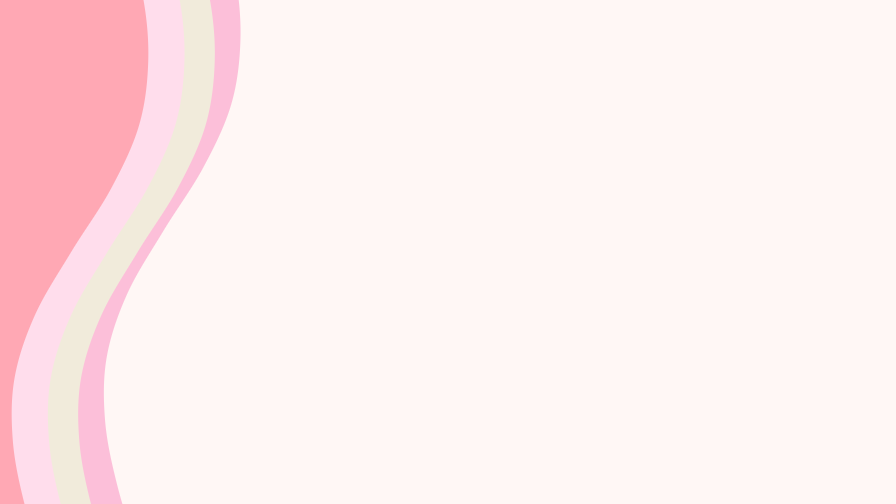
Write a WebGL 2 fragment shader that draws this background.

```glsl
#version 300 es
precision highp float;
// Flat pastel ribbons flowing down the left side of a pale blush field.
// One smooth spline gives the wavy boundary; shifted copies of it bound each
// ribbon, and the layers are painted from right to left with soft edges.

uniform vec2 u_resolution;
out vec4 fragColor;

const vec3 BLUSH = vec3(1.000, 0.967, 0.960);
const vec3 ROSE  = vec3(0.988, 0.750, 0.850);
const vec3 CREAM = vec3(0.945, 0.922, 0.859);
const vec3 PETAL = vec3(1.000, 0.867, 0.925);
const vec3 CORAL = vec3(1.000, 0.660, 0.706);

// Ribbon boundary shifts (right, up), in canvas heights
const vec2 ROSE_SHIFT  = vec2(0.1829, 0.0417);
const vec2 CREAM_SHIFT = vec2(0.1319, 0.0);
const vec2 PETAL_SHIFT = vec2(0.0718, 0.0);
const vec2 CORAL_SHIFT = vec2(0.0);

// Wave positions at evenly spaced heights, from below the canvas to above it
const int KNOT_COUNT = 12;
const float KNOTS_PER_HEIGHT = 8.0;
const float KNOTS_BELOW = 2.0;
const float WAVE[KNOT_COUNT] = float[](
    0.1435, 0.0880, 0.0486, 0.0255, 0.0289, 0.0694,
    0.1412, 0.2199, 0.2755, 0.2940, 0.2847, 0.2500);

// Catmull-Rom spline through the wave positions
float waveX(float y) {
    float s = y * KNOTS_PER_HEIGHT + KNOTS_BELOW;
    int i = clamp(int(floor(s)), 1, KNOT_COUNT - 3);
    float t = s - float(i);
    float a = WAVE[i - 1], b = WAVE[i], c = WAVE[i + 1], d = WAVE[i + 2];
    return b + 0.5 * t * (c - a + t * (2.0 * a - 5.0 * b + 4.0 * c - d
             + t * (3.0 * (b - c) + d - a)));
}

// Coverage of the area left of the shifted wave, smoothed over one pixel
float leftOfWave(vec2 p, vec2 shift) {
    float gap = waveX(p.y - shift.y) + shift.x - p.x;
    float pixel = length(vec2(dFdx(gap), dFdy(gap)));
    return clamp(gap / pixel + 0.5, 0.0, 1.0);
}

void main() {
    vec2 p = gl_FragCoord.xy / u_resolution.y;

    // Ribbons, widest layer first
    vec3 color = BLUSH;
    color = mix(color, ROSE,  leftOfWave(p, ROSE_SHIFT));
    color = mix(color, CREAM, leftOfWave(p, CREAM_SHIFT));
    color = mix(color, PETAL, leftOfWave(p, PETAL_SHIFT));
    color = mix(color, CORAL, leftOfWave(p, CORAL_SHIFT));

    fragColor = vec4(color, 1.0);
}
```
